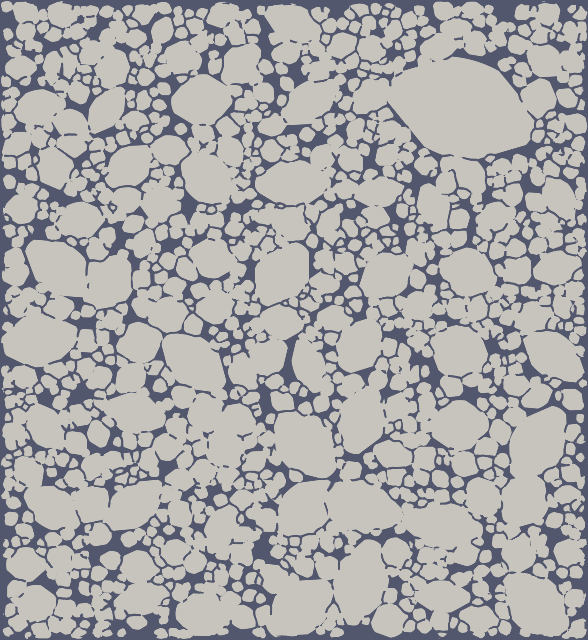
Give the GLSL for this texture, as a Shadertoy shader.

```glsl
// Packed pale pebbles of many sizes, separated by broken seams and dark blue voids.

const vec3 STONE_COLOR = vec3(0.78, 0.77, 0.74);
const vec3 VOID_COLOR = vec3(0.32, 0.34, 0.43);

const int LEVELS = 5;              // size classes, placed from large to small
const float LARGEST_CELL = 0.13;   // grid spacing of the first class
const float CELL_RATIO = 0.61;     // spacing ratio of successive classes
const float JITTER_LARGEST = 0.45; // scatter of the centres in their cells
const float JITTER = 0.7;
const vec2 RADIUS_RANGE = vec2(0.21, 0.39);  // in cells
const float MIN_RADIUS = 0.18;     // smaller fits are dropped, in cells
const float SEARCH_RADIUS = 1.5;   // in cells
const float GRIT_SKIPPED = 0.35;   // share of the smallest class left out
const float SWELL = 0.0037;        // growth of each stone towards its neighbours
const float WALL_MARGIN = 0.003;   // empty rim along the canvas edge
const float SEAM_HALF_WIDTH = 0.0017;
const float SEAM_NOISE_SCALE = 85.0;
const vec2 SEAM_BREAK = vec2(0.40, 0.55);  // noise range from closed to open
const float FACET = 0.79;          // flattening of the diagonal sides

const vec2 BOULDER_CENTER = vec2(0.785, 0.83);  // x as a share of the width
const vec2 BOULDER_AXES = vec2(0.115, 0.074);
const float BOULDER_ANGLE = -0.3;

struct Stone {
    vec2 center;
    vec2 axes;
    vec2 dir;
};

float hash(vec2 p) {
    return fract(sin(dot(p, vec2(127.1, 311.7))) * 43758.5453);
}

float noise(vec2 p) {
    vec2 i = floor(p);
    vec2 f = smoothstep(0.0, 1.0, fract(p));
    return mix(mix(hash(i), hash(i + vec2(1, 0)), f.x),
               mix(hash(i + vec2(0, 1)), hash(i + vec2(1, 1)), f.x), f.y);
}

// Approximate signed distance to an ellipse with flattened diagonals
float stoneDistance(vec2 p, Stone s) {
    vec2 q = p - s.center + 1e-5;
    vec2 u = vec2(dot(q, s.dir), dot(q, vec2(-s.dir.y, s.dir.x))) / s.axes;
    float radial = length(u);
    float k = max(radial, FACET * (abs(u.x) + abs(u.y)));
    return (k - 1.0) * radial / length(u / s.axes);
}

float wallDistance(vec2 p, vec2 size) {
    vec2 d = min(p, size - p);
    return min(d.x, d.y) - WALL_MARGIN;
}

void mainImage(out vec4 fragColor, in vec2 fragCoord) {
    float pixel = 1.0 / iResolution.y;
    vec2 size = vec2(iResolution.x * pixel, 1.0);
    vec2 p = fragCoord * pixel;

    Stone stones[LEVELS * 16 + 1];
    stones[0] = Stone(BOULDER_CENTER * size, BOULDER_AXES,
                      vec2(cos(BOULDER_ANGLE), sin(BOULDER_ANGLE)));
    int count = 1;

    // Fit each class into the room left by the larger ones
    float cell = LARGEST_CELL;
    for (int level = 0; level < LEVELS; level++) {
        int larger = count;
        float jitter = level == 0 ? JITTER_LARGEST : JITTER;
        vec2 base = floor(p / cell - 0.5) - 1.0;
        for (int n = 0; n < 16; n++) {
            vec2 id = base + vec2(n % 4, n / 4);
            vec2 seed = id + 17.37 * float(level + 1);
            vec2 offset = vec2(hash(seed), hash(seed + 5.31)) - 0.5;
            vec2 center = (id + 0.5 + jitter * offset) * cell;
            if (distance(center, p) > SEARCH_RADIUS * cell) continue;
            if (level == LEVELS - 1 && hash(seed + 3.83) < GRIT_SKIPPED) continue;

            float radius = cell * mix(RADIUS_RANGE.x, RADIUS_RANGE.y, hash(seed + 9.73));
            radius = min(radius, wallDistance(center, size));
            for (int j = 0; j < larger; j++) {
                radius = min(radius, stoneDistance(center, stones[j]));
                if (radius < MIN_RADIUS * cell) break;
            }
            if (radius < MIN_RADIUS * cell) continue;

            float stretch = sqrt(mix(1.05, level == 0 ? 1.9 : 1.55, hash(seed + 2.19)));
            float angle = 2.6 * (hash(seed + 7.57) - 0.5);
            stones[count++] = Stone(center, radius * vec2(stretch, 1.0 / stretch),
                                    vec2(cos(angle), sin(angle)));
        }
        cell *= CELL_RATIO;
    }

    // Nearest stone and its closest rival; the canvas rim is a rival too
    float nearest = 1e3;
    float rival = 1e3;
    for (int i = 0; i < count; i++) {
        float d = stoneDistance(p, stones[i]);
        rival = min(rival, max(d, nearest));
        nearest = min(nearest, d);
    }
    rival = min(rival, wallDistance(p, size));

    // Swollen stones meet at seams that are open in some places and closed in others
    float open = smoothstep(SEAM_BREAK.x, SEAM_BREAK.y, noise(p * SEAM_NOISE_SCALE));
    float seam = mix(-pixel, SEAM_HALF_WIDTH, open);
    float inside = min(SWELL - nearest, 0.5 * (rival - nearest) - seam);
    float stone = smoothstep(-0.5 * pixel, 0.5 * pixel, inside);
    fragColor = vec4(mix(VOID_COLOR, STONE_COLOR, stone), 1.0);
}
```
